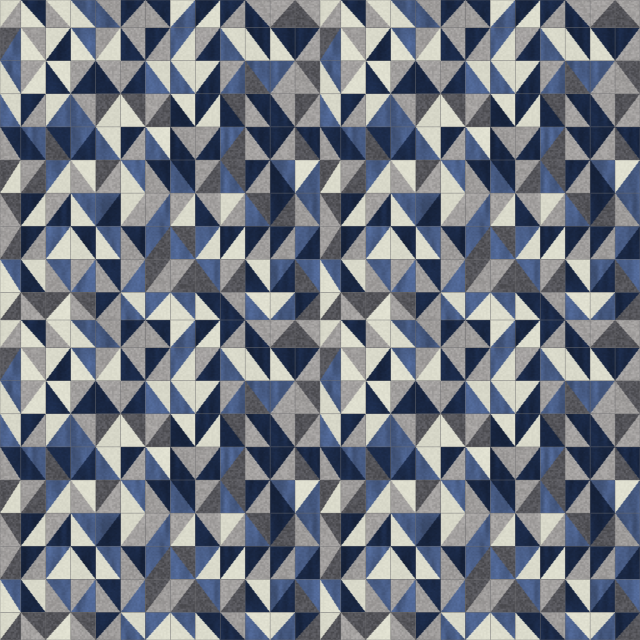
Reproduce this pattern procedurally as a three.js fragment shader.

```glsl
varying vec2 vUv;

#define TILES 2.0
#define GRID vec2(13.0, 10.0)
#define FIRST_CELL vec2(0.065, 0.086)
#define LAST_CELL vec2(0.0779, 0.086)
#define FLIP_CHANCE 0.2
#define SEAM_WIDTH 0.0014
#define SEAM_STRENGTH 0.5
#define SOFTNESS 0.0013
#define JAG 0.0016
#define SHADE_SPREAD 0.12
#define WEAVE vec2(190.0, 210.0)
#define STREAKS vec2(65.0, 14.0)

float hash(vec2 p, float seed) {
  vec3 q = fract(vec3(p.xyx + seed * 17.31) * vec3(0.1031, 0.1030, 0.0973));
  q += dot(q, q.yzx + 33.33);
  return fract((q.x + q.y) * q.z);
}

// Value noise that wraps over a whole number of lattice cells
float wrapNoise(vec2 t, vec2 period, float seed) {
  vec2 p = t * period;
  vec2 i = floor(p);
  vec2 f = fract(p);
  f = f * f * (3.0 - 2.0 * f);
  vec2 a = mod(i, period);
  vec2 b = mod(i + 1.0, period);
  return mix(mix(hash(a, seed), hash(vec2(b.x, a.y), seed), f.x),
             mix(hash(vec2(a.x, b.y), seed), hash(b, seed), f.x), f.y);
}

// Grid axis with narrower end cells: x = cell index, y = place in cell, z = cell size
vec3 gridAxis(float t, float count, float first, float last) {
  float inner = (1.0 - first - last) / (count - 2.0);
  if (t < first) return vec3(0.0, t / first, first);
  if (t > 1.0 - last) return vec3(count - 1.0, (t - 1.0 + last) / last, last);
  float k = (t - first) / inner;
  return vec3(1.0 + floor(k), fract(k), inner);
}

// Yarn colour, with the strength of its grain in alpha
vec4 yarn(float pick) {
  if (pick < 0.23) return vec4(0.86, 0.86, 0.80, 0.05);
  if (pick < 0.45) return vec4(0.63, 0.62, 0.615, 0.16);
  if (pick < 0.67) return vec4(0.28, 0.36, 0.52, 0.10);
  if (pick < 0.85) return vec4(0.10, 0.155, 0.265, 0.14);
  return vec4(0.33, 0.33, 0.35, 0.32);
}

// One triangle of pile: shade, velvet streaks and woven grain
vec3 pile(float pick, float shade, float streak, float grain) {
  vec4 tone = yarn(pick);
  float velvet = step(0.45, pick) * step(pick, 0.85);
  float spread = SHADE_SPREAD * mix(0.4, 1.0, velvet);
  float light = 1.0 + spread * (shade - 0.5) + tone.a * (grain - 0.5);
  vec3 color = tone.rgb * light;
  return color * (1.0 + velvet * 0.3 * (streak - 0.5));
}

void main() {
  vec2 t = fract(vUv * TILES);
  vec3 gx = gridAxis(t.x, GRID.x, FIRST_CELL.x, LAST_CELL.x);
  vec3 gy = gridAxis(t.y, GRID.y, FIRST_CELL.y, LAST_CELL.y);
  vec2 cell = vec2(gx.x, gy.x);
  vec2 local = vec2(gx.y, gy.y);
  vec2 size = vec2(gx.z, gy.z) / TILES;

  // Diagonals alternate like a checkerboard, with a few turned over
  float turned = step(hash(cell, 1.0), FLIP_CHANCE);
  float mirrored = mod(cell.x + cell.y + turned, 2.0);
  float across = mix(local.x, 1.0 - local.x, mirrored);
  float diagonal = (local.y - across) * size.x * size.y / length(size);
  diagonal += JAG * (abs(fract(local.y * 10.0) - 0.5) - 0.25);

  // The offset between picks always exceeds one band, so the halves differ
  float pickA = hash(cell, 2.0);
  float pickB = fract(pickA + 0.23 + 0.54 * hash(cell, 3.0));

  float streak = wrapNoise(t, STREAKS, 4.0);
  float grain = wrapNoise(t, WEAVE, 5.0);
  vec3 lower = pile(pickA, hash(cell, 6.0), streak, grain);
  vec3 upper = pile(pickB, hash(cell, 7.0), streak, grain);
  vec3 color = mix(lower, upper, smoothstep(-SOFTNESS, SOFTNESS, diagonal));

  // Thin seams between cells
  vec2 border = min(local, 1.0 - local) * size;
  float seam = 1.0 - smoothstep(0.0, SEAM_WIDTH, min(border.x, border.y));
  color = mix(color, vec3(0.42, 0.42, 0.43), seam * SEAM_STRENGTH);

  gl_FragColor = vec4(color, 1.0);
}
```
